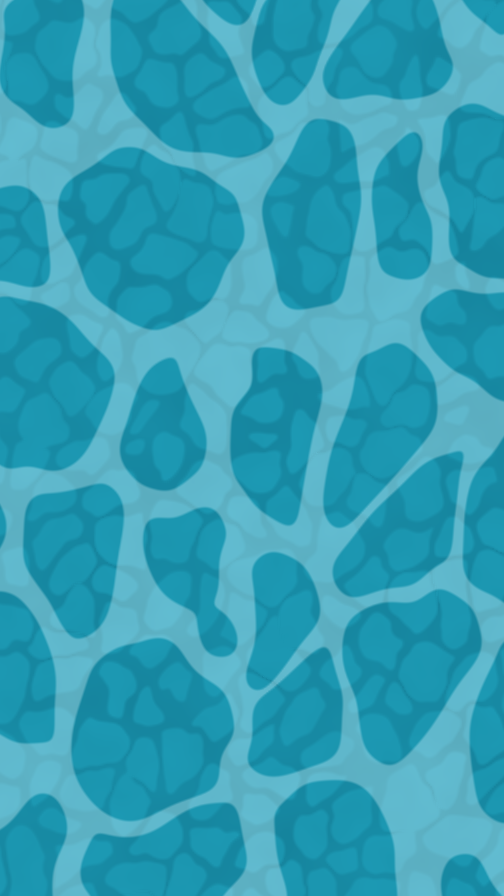
Write a Shadertoy shader that draws this texture.

```glsl
// Stylised pool water: pale caustic bands over a fine web of darker ripples.

const vec3 WATER = vec3(0.108, 0.592, 0.694);
const vec3 WATER_SHADE = vec3(0.088, 0.532, 0.632);
const vec3 LIGHT = vec3(0.376, 0.726, 0.806);
const vec3 LIGHT_SHADE = vec3(0.358, 0.686, 0.758);

const vec2 BAND_CELLS = vec2(3.9, 3.1);   // caustic cells per canvas width
const vec2 RIPPLE_CELLS = vec2(11.0, 9.5);
const float BAND_LEVEL = 0.33;            // higher means thinner lines
const float RIPPLE_LEVEL = 0.34;
const float BAND_VARIATION = 0.17;        // swelling and breaking of lines
const float RIPPLE_VARIATION = 0.19;
const float CELL_SHARPNESS = 10.0;
const float WARP = 0.19;
const float BAND_EDGE = 0.0035;           // half widths of the soft edges
const float RIPPLE_EDGE = 0.005;
const float MOTTLE = 0.012;

vec2 hash22(vec2 p) {
    vec3 q = fract(vec3(p.xyx) * vec3(0.1031, 0.1030, 0.0973));
    q += dot(q, q.yzx + 33.33);
    return fract((q.xx + q.yz) * q.zy);
}

// Layered sines, roughly -1 to 1
float waves(vec2 p) {
    float sum = 0.0;
    float amplitude = 0.55;
    for (int i = 0; i < 4; i++) {
        sum += amplitude * sin(p.x + 1.7 * sin(p.y * 0.8 + float(i)));
        p = mat2(0.8, 0.6, -0.6, 0.8) * p * 1.6 + 2.3;
        amplitude *= 0.65;
    }
    return sum;
}

// Smooth cellular borders: 0 inside a cell, 0.5 on an edge, more at a joint
float cellWeb(vec2 p) {
    p += WARP * vec2(waves(p.yx * 1.9 + 4.0), waves(p * 1.9 + 11.0));
    vec2 cell = floor(p);
    float total = 0.0;
    float squares = 0.0;
    for (int y = -2; y <= 2; y++) {
        for (int x = -2; x <= 2; x++) {
            vec2 id = cell + vec2(x, y);
            vec2 seed = id + 0.05 + 0.9 * hash22(id + 57.0);
            float weight = exp(-CELL_SHARPNESS * distance(p, seed));
            total += weight;
            squares += weight * weight;
        }
    }
    return 1.0 - squares / (total * total);
}

// Turns a signed field into coverage with an edge width in canvas units
float coverage(float field, float edge) {
    float slope = length(vec2(dFdx(field), dFdy(field))) * iResolution.x;
    float softness = max(edge, 0.75 / iResolution.x);
    return smoothstep(-softness, softness, field / max(slope, 0.8));
}

void mainImage(out vec4 fragColor, in vec2 fragCoord) {
    vec2 uv = fragCoord / iResolution.x;

    // Broad caustic network
    vec2 bandPos = uv * BAND_CELLS + vec2(3.2, 7.4);
    float bandLevel = BAND_LEVEL + BAND_VARIATION * waves(bandPos * 1.3);
    float band = coverage(cellWeb(bandPos) - bandLevel, BAND_EDGE);

    // Fine ripples, turned so that the two webs do not line up
    vec2 ripplePos = mat2(0.91, 0.42, -0.42, 0.91) * uv * RIPPLE_CELLS + 21.0;
    float rippleLevel = RIPPLE_LEVEL + RIPPLE_VARIATION * waves(ripplePos * 1.4);
    float ripple = coverage(cellWeb(ripplePos) - rippleLevel, RIPPLE_EDGE);
    ripple *= 0.95 + 0.2 * waves(uv * 9.0 + 5.0);

    // Colour, with a faint cloudy variation
    vec3 water = mix(WATER, WATER_SHADE, ripple);
    vec3 light = mix(LIGHT, LIGHT_SHADE, ripple);
    vec3 color = mix(water, light, band);
    color *= 1.0 + MOTTLE * waves(uv * 24.0 + 8.0);
    fragColor = vec4(color, 1.0);
}
```
